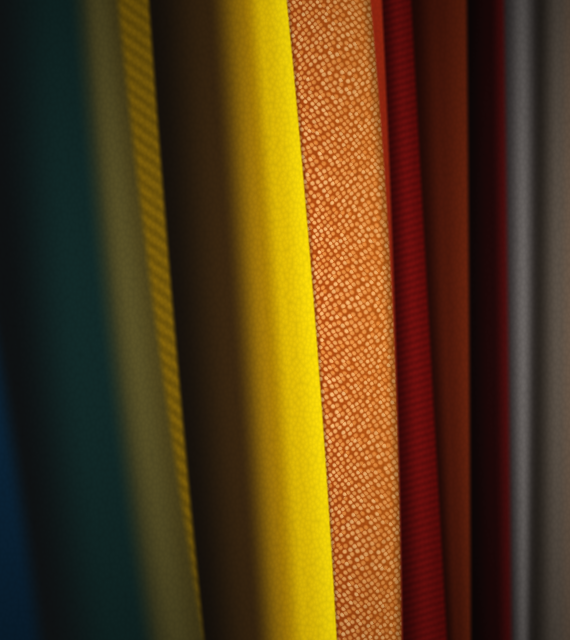
Reproduce this texture procedurally as a WebGL 1 fragment shader.

```glsl
precision highp float;
// Hanging cloth folds, painted left to right as layers bounded by curved edges.
// Each fold has a three-colour ramp across its width; cellular noise gives the
// woven stitches and the felt grain, and blur grows away from the focal plane.
uniform vec2 u_resolution;

vec2 hash2(vec2 cell) {
  vec2 s = vec2(dot(cell, vec2(127.1, 311.7)), dot(cell, vec2(269.5, 183.3)));
  return fract(sin(s) * 43758.54);
}

// Distance to the nearest jittered point of a grid.
float cellular(vec2 p, float jitter) {
  vec2 base = floor(p);
  float nearest = 2.0;
  for (int j = -1; j <= 1; j++) {
    for (int i = -1; i <= 1; i++) {
      vec2 cell = base + vec2(float(i), float(j));
      vec2 point = cell + 0.5 + jitter * (hash2(cell) - 0.5);
      nearest = min(nearest, length(p - point));
    }
  }
  return nearest;
}

// Parabola through the edge positions at the top, middle and bottom.
float edgeAt(float drop, float top, float mid, float bottom) {
  return top * (1.0 - drop) * (1.0 - 2.0 * drop)
       + 4.0 * mid * drop * (1.0 - drop)
       + bottom * drop * (2.0 * drop - 1.0);
}

float across(float x, float left, float right) {
  return clamp((x - left) / max(right - left, 0.004), 0.0, 1.0);
}

// Smooth colour ramp with its middle colour at the given place.
vec3 ramp(float t, float place, vec3 a, vec3 b, vec3 c) {
  vec3 first = mix(a, b, smoothstep(0.0, place, t));
  return mix(first, c, smoothstep(place, 1.0, t));
}

vec3 layer(vec3 below, vec3 cloth, float x, float edge, float blur) {
  return mix(below, cloth, smoothstep(edge - blur, edge + blur, x));
}

// Pale stitches in slanted rows over a darker, warmer ground.
vec3 weave(vec2 p, float t, float drop) {
  vec2 q = mat2(0.82, -0.57, 0.57, 0.82) * p * vec2(112.0, 106.0);
  q += 0.3 * vec2(sin(p.y * 31.0 + p.x * 17.0), sin(p.x * 43.0 - p.y * 13.0));
  float stitch = 1.0 - smoothstep(0.16, 0.62, cellular(q, 0.42));
  float glint = hash2(floor(q)).x;
  vec3 ground = mix(vec3(0.66, 0.27, 0.06), vec3(0.70, 0.35, 0.08), t);
  vec3 thread = mix(vec3(0.90, 0.56, 0.25), vec3(0.97, 0.76, 0.50), glint);
  vec3 cloth = mix(ground, thread, stitch * mix(0.95, 0.75, t));
  float light = 0.84 + 0.2 * sin(3.14 * clamp(drop * 0.9 + 0.08, 0.0, 1.0));
  return cloth * light * (1.0 - 0.22 * smoothstep(0.86, 1.0, t));
}

void main() {
  vec2 uv = gl_FragCoord.xy / u_resolution;
  vec2 p = gl_FragCoord.xy / u_resolution.x;
  float x = uv.x;
  float drop = 1.0 - uv.y;
  float middle = sin(3.14159 * drop);

  // Fold boundaries
  float blue = edgeAt(drop, -0.13, -0.015, 0.068);
  float teal = edgeAt(drop, 0.04, 0.075, 0.145);
  float olive = edgeAt(drop, 0.139, 0.19, 0.262);
  float mustard = edgeAt(drop, 0.207, 0.273, 0.358);
  float brown = edgeAt(drop, 0.261, 0.305, 0.358);
  float yellow = edgeAt(drop, 0.428, 0.466, 0.500);
  float orange = edgeAt(drop, 0.503, 0.553, 0.591);
  float coral = edgeAt(drop, 0.650, 0.690, 0.705);
  float crimson = edgeAt(drop, 0.670, 0.693, 0.706);
  float rust = edgeAt(drop, 0.721, 0.752, 0.784);
  float maroon = edgeAt(drop, 0.819, 0.823, 0.826);
  float grey = edgeAt(drop, 0.884, 0.891, 0.897);
  float taupe = edgeAt(drop, 0.943, 0.940, 0.934);

  // Blurred cool folds
  vec3 col = vec3(0.04, 0.14, 0.22) * (0.7 + 0.3 * middle);
  col = layer(col, vec3(0.055, 0.065, 0.07), x, blue, 0.022);
  col = layer(col, vec3(0.065, 0.155, 0.15) * (0.78 + 0.25 * middle), x, teal, 0.06);
  float t = across(x, olive, mustard);
  vec3 cloth = ramp(t, 0.5, vec3(0.22, 0.22, 0.12), vec3(0.33, 0.30, 0.14), vec3(0.29, 0.25, 0.10));
  col = layer(col, cloth * (0.78 + 0.26 * middle), x, olive, 0.022);
  cloth = vec3(0.49, 0.37, 0.04) * (0.8 + 0.2 * middle);
  cloth *= 0.94 + 0.08 * sin(p.y * 260.0 + p.x * 190.0);
  col = layer(col, cloth, x, mustard, 0.009);

  // Yellow folds: a shaded one, then a bright one
  t = across(x, brown, yellow);
  cloth = ramp(t, 0.60, vec3(0.085, 0.065, 0.045), vec3(0.22, 0.145, 0.06), vec3(0.65, 0.48, 0.035));
  col = layer(col, cloth * (0.86 + 0.15 * middle), x, brown, 0.006);
  t = across(x, yellow, orange);
  cloth = ramp(t, 0.42, vec3(0.66, 0.49, 0.02), vec3(0.87, 0.72, 0.02), vec3(0.97, 0.85, 0.03));
  col = layer(col, cloth * (0.92 + 0.08 * middle), x, yellow, 0.006);

  // Woven orange in focus
  t = across(x, orange, coral);
  col = layer(col, weave(p, t, drop) * (0.75 + 0.25 * smoothstep(0.0, 0.06, t)), x, orange, 0.0025);

  // Reds
  col = layer(col, vec3(0.55, 0.14, 0.06), x, coral, 0.003);
  t = across(x, crimson, rust);
  cloth = ramp(t, 0.55, vec3(0.22, 0.03, 0.03), vec3(0.43, 0.055, 0.05), vec3(0.36, 0.04, 0.035));
  cloth *= 0.95 + 0.07 * sin(p.y * 520.0 - p.x * 160.0);
  col = layer(col, cloth * (0.82 + 0.2 * middle), x, crimson, 0.004);
  t = across(x, rust, maroon);
  cloth = ramp(t, 0.45, vec3(0.14, 0.04, 0.025), vec3(0.30, 0.09, 0.04), vec3(0.40, 0.13, 0.05));
  col = layer(col, cloth * (0.75 + 0.25 * middle), x, rust, 0.005);
  t = across(x, maroon, grey);
  cloth = ramp(t, 0.6, vec3(0.05, 0.025, 0.025), vec3(0.12, 0.03, 0.03), vec3(0.30, 0.05, 0.05));
  col = layer(col, cloth * (0.75 + 0.25 * middle), x, maroon, 0.006);

  // Neutral folds
  t = across(x, grey, taupe);
  cloth = ramp(t, 0.55, vec3(0.20, 0.18, 0.18), vec3(0.40, 0.38, 0.37), vec3(0.20, 0.18, 0.17));
  col = layer(col, cloth * (0.72 + 0.28 * middle), x, grey, 0.007);
  t = across(x, taupe, 1.0);
  cloth = ramp(t, 0.65, vec3(0.15, 0.13, 0.11), vec3(0.35, 0.31, 0.27), vec3(0.40, 0.33, 0.27));
  col = layer(col, cloth * (0.72 + 0.28 * middle), x, taupe, 0.009);

  // Felt grain
  float grain = cellular(p * vec2(150.0, 120.0), 1.0) - 0.45;
  gl_FragColor = vec4(col * (1.0 - 0.09 * grain), 1.0);
}
```
